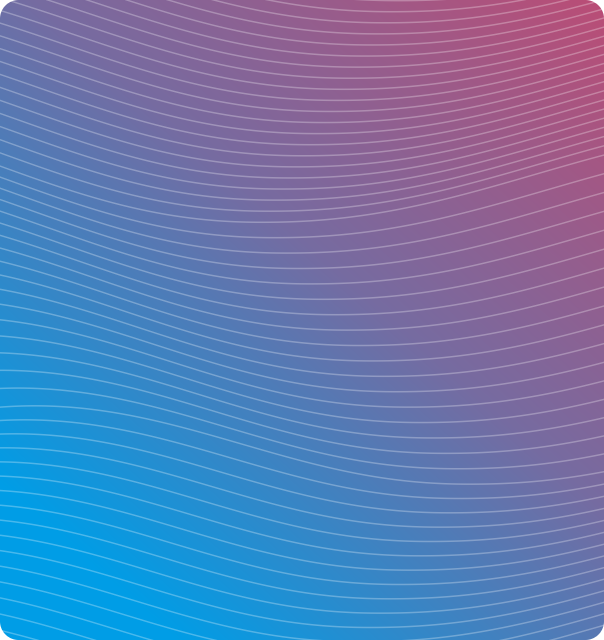
Give the GLSL for this background, as a WebGL 2 fragment shader.

```glsl
#version 300 es
precision highp float;
// Rounded panel with a diagonal blue to rose gradient and fine flowing contour lines.

uniform vec2 u_resolution;
out vec4 fragColor;

// Colours
const vec3 BLUE = vec3(0.0, 0.615, 0.90);
const vec3 PURPLE = vec3(0.46, 0.42, 0.63);
const vec3 ROSE = vec3(0.73, 0.30, 0.46);
const vec3 PAPER = vec3(1.0);

// Gradient axis and stops
const vec2 GRADIENT_AXIS = vec2(0.457, 0.543);
const float BLUE_STOP = 0.135;
const float PURPLE_STOP = 0.568;

// Panel and line style, in canvas widths
const float CORNER_RADIUS = 0.031;
const float LINE_HALF_WIDTH = 0.00125;
const float LINE_OPACITY = 0.28;

// Guide curves: trough x, trough y, left amplitude, left frequency
const vec4 GUIDE_TOP = vec4(0.661, 0.999, 0.0807, 3.63);
const vec4 GUIDE_UPPER = vec4(0.434, 0.6527, 0.0924, 3.63);
const vec4 GUIDE_LOWER = vec4(0.778, 0.2435, 0.0612, 4.36);
const vec4 GUIDE_BOTTOM = vec4(0.530, -0.0924, 0.0651, 4.36);
const vec2 RIGHT_WAVE = vec2(0.0735, 3.63); // amplitude, frequency
const float TROUGH_FLATNESS = 1.08;

// Line numbers at which the guides lie
const int UPPER_LINE = 20;
const int LOWER_LINE = 37;
const int LAST_LINE = 52;

vec3 gradientColor(vec2 uv) {
    float t = dot(uv, GRADIENT_AXIS);
    vec3 cool = mix(BLUE, PURPLE, clamp((t - BLUE_STOP) / (PURPLE_STOP - BLUE_STOP), 0.0, 1.0));
    return mix(cool, ROSE, clamp((t - PURPLE_STOP) / (1.0 - PURPLE_STOP), 0.0, 1.0));
}

// Blend the two guides that enclose a line
vec4 guideFor(int line) {
    float n = float(line);
    float upper = float(UPPER_LINE);
    float lower = float(LOWER_LINE);
    if (line < UPPER_LINE) return mix(GUIDE_TOP, GUIDE_UPPER, n / upper);
    if (line < LOWER_LINE) return mix(GUIDE_UPPER, GUIDE_LOWER, (n - upper) / (lower - upper));
    return mix(GUIDE_LOWER, GUIDE_BOTTOM, (n - lower) / (float(LAST_LINE) - lower));
}

// Height of a line: a trough that rises as a soft wave on either side
float lineHeight(float x, int line) {
    vec4 guide = guideFor(line);
    float dx = x - guide.x;
    vec2 wave = dx < 0.0 ? guide.zw : RIGHT_WAVE;
    float rise = 0.5 - 0.5 * cos(wave.y * dx);
    return guide.y + 2.0 * wave.x * pow(max(rise, 0.0), TROUGH_FLATNESS);
}

float roundedBox(vec2 p, vec2 halfSize, float radius) {
    vec2 q = abs(p) - halfSize + radius;
    return length(max(q, 0.0)) + min(max(q.x, q.y), 0.0) - radius;
}

// Antialiased coverage of a signed distance
float coverage(float dist, float pixel) {
    return clamp(0.5 - dist / pixel, 0.0, 1.0);
}

void main() {
    vec2 uv = gl_FragCoord.xy / u_resolution;
    float aspect = u_resolution.y / u_resolution.x;
    float pixel = 1.0 / u_resolution.x;

    // Distance to the nearest contour line
    float nearest = 1.0;
    for (int i = 0; i <= LAST_LINE; i++) {
        nearest = min(nearest, abs(uv.y - lineHeight(uv.x, i)) * aspect);
    }
    float ink = coverage(nearest - LINE_HALF_WIDTH, pixel);
    vec3 color = mix(gradientColor(uv), vec3(1.0), ink * LINE_OPACITY);

    // Rounded panel edge
    vec2 size = vec2(1.0, aspect);
    float edge = roundedBox((uv - 0.5) * size, 0.5 * size, CORNER_RADIUS);
    fragColor = vec4(mix(PAPER, color, coverage(edge, pixel)), 1.0);
}
```
